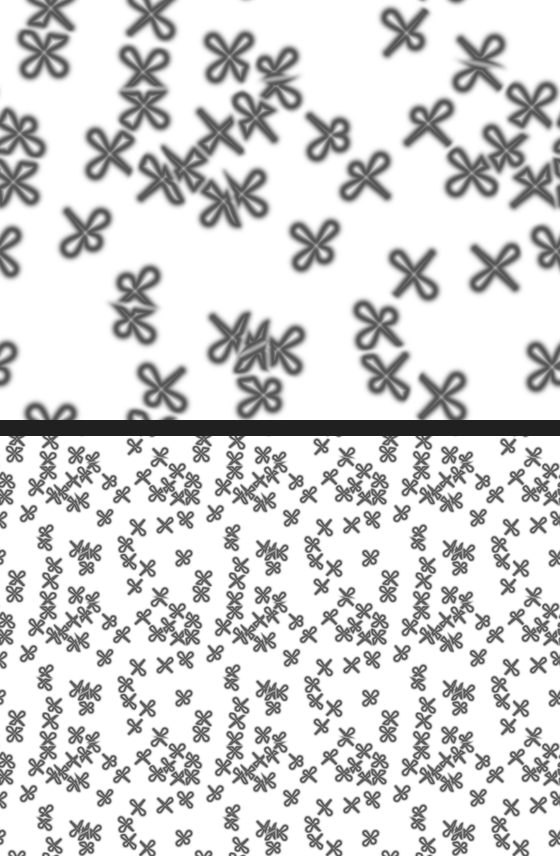
Top, the tile; bottom, the same tile 3 across and 3 down.
Give the GLSL for this pattern, as a WebGL 2 fragment shader.

```glsl
#version 300 es
precision highp float;
// Draws softly outlined four-lobed crosses, scattered in clusters on white and tiling both ways.

uniform vec2 u_resolution;
out vec4 fragColor;

// All lengths are in canvas heights.
const int   CROSS_COUNT    = 44;
const uint  SEED           = 17u;
const float CROSS_REACH    = 0.068;  // centre to the outer end of an arm
const float NECK_RADIUS    = 0.005;  // arm radius at the centre
const float LOBE_MIN       = 0.013;  // radius range of a round arm end
const float LOBE_MAX       = 0.018;
const float POINT_RADIUS   = 0.002;  // radius of a pointed arm end
const float POINTED_SHARE  = 0.24;
const float STUNTED_SHARE  = 0.14;
const float STUNTED_SCALE  = 0.55;
const float ANGLE_JITTER   = 0.20;
const float ARM_BLEND      = 0.008;
const float NEIGHBOUR_GAP  = 0.011;  // inset from the line midway to a neighbour
const float STROKE_SOFT    = 0.0102; // Gaussian width of the outline
const float CULL_RADIUS    = 0.105;
const vec3  PAPER          = vec3(1.0);
const vec3  INK            = vec3(0.34);

const float QUARTER_TURN = 1.5707963;

// Integer hash (PCG), returning two values in 0..1.
uint pcg(uint n) {
    n = n * 747796405u + 2891336453u;
    n = ((n >> ((n >> 28u) + 4u)) ^ n) * 277803737u;
    return (n >> 22u) ^ n;
}

vec2 hash2(uint n) {
    uint a = pcg(n);
    uint b = pcg(a + 1013u);
    return vec2(a >> 8u, b >> 8u) / 16777216.0;
}

// Shortest offset on the repeating tile.
vec2 wrapOffset(vec2 offset, vec2 tile) {
    return offset - tile * round(offset / tile);
}

vec2 crossCentre(int index, vec2 tile) {
    return hash2(SEED * 977u + uint(index)) * tile;
}

float smoothMin(float a, float b, float k) {
    float h = max(k - abs(a - b), 0.0) / k;
    return min(a, b) - 0.25 * h * h * k;
}

// Intersection whose outer corners stay round.
float roundedIntersect(float a, float b) {
    return length(max(vec2(a, b), 0.0)) + min(max(a, b), 0.0);
}

// Four tapered arms along the diagonals: round, pointed or stunted.
float crossDistance(vec2 p, int index) {
    float d = 1.0;
    for (int arm = 0; arm < 4; arm++) {
        uint key = SEED * 4099u + uint(index * 4 + arm) * 2u;
        vec2 kind = hash2(key);
        vec2 shape = hash2(key + 1u);
        bool pointed = kind.x < POINTED_SHARE;
        bool stunted = !pointed && kind.x > 1.0 - STUNTED_SHARE;

        float tipRadius = pointed ? POINT_RADIUS : mix(LOBE_MIN, LOBE_MAX, shape.x);
        float armLength = (CROSS_REACH - tipRadius) * (stunted ? STUNTED_SCALE : 1.0);
        float angle = (float(arm) + 0.5) * QUARTER_TURN + (shape.y - 0.5) * ANGLE_JITTER;
        vec2 axis = vec2(cos(angle), sin(angle));

        float along = clamp(dot(p, axis) / armLength, 0.0, 1.0);
        float radius = mix(NECK_RADIUS, tipRadius, smoothstep(0.0, 1.0, along));
        d = smoothMin(d, length(p - axis * armLength * along) - radius, ARM_BLEND);
    }
    return d;
}

// Trims a cross along the lines midway to its neighbours.
float trimToCell(float d, vec2 p, int index, vec2 centre, vec2 tile) {
    float cell = -1.0;
    for (int other = 0; other < CROSS_COUNT; other++) {
        if (other == index) continue;
        vec2 toOther = wrapOffset(crossCentre(other, tile) - centre, tile);
        float spacing = max(length(toOther), 1e-4);
        if (spacing > 2.0 * CULL_RADIUS) continue;
        cell = max(cell, dot(p, toOther) / spacing - 0.5 * spacing + NEIGHBOUR_GAP);
    }
    return roundedIntersect(d, cell);
}

void main() {
    vec2 tile = vec2(u_resolution.x / u_resolution.y, 1.0);
    vec2 position = gl_FragCoord.xy / u_resolution.y;

    // Blurred outlines overlap like layers of translucent ink.
    float clearPaper = 1.0;
    for (int i = 0; i < CROSS_COUNT; i++) {
        vec2 centre = crossCentre(i, tile);
        vec2 local = wrapOffset(position - centre, tile);
        if (length(local) > CULL_RADIUS) continue;
        float d = trimToCell(crossDistance(local, i), local, i, centre, tile);
        float edge = d / STROKE_SOFT;
        clearPaper *= 1.0 - exp(-edge * edge);
    }
    fragColor = vec4(mix(INK, PAPER, clearPaper), 1.0);
}
```
